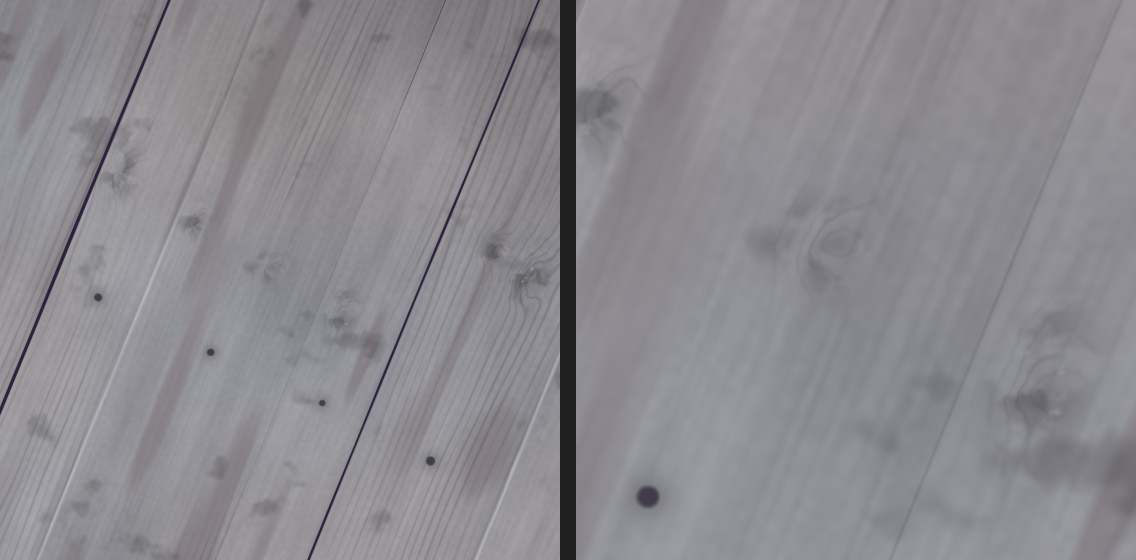
Left: the whole. Right: its middle third, enlarged.
Write a WebGL 1 fragment shader that draws this texture.

```glsl
precision highp float;
uniform vec2 u_resolution;

const vec2 GRAIN_DIR = vec2(0.379, 0.925);
// Seam positions are measured across the boards
const float GAP_START = -0.100;
const float GAP_PERIOD = 0.610;
const float GAP_WIDTH = 0.0046;
const float PALE_START = 0.062;
const float PALE_PERIOD = 0.725;
const float PALE_WIDTH = 0.0045;
const float FAINT_SEAM = 0.356;
const float RING_DENSITY = 72.0;
const float RING_WARP = 5.0;
const float RING_DEPTH = 0.13;
const vec2 NAIL_START = vec2(0.178, 0.473);
const vec2 NAIL_STEP = vec2(0.198, -0.099);
const vec2 KNOT_START = vec2(0.222, 0.690);
const vec2 KNOT_STEP = vec2(0.130, -0.085);
const vec2 SIDE_KNOT_START = vec2(0.885, 0.550);
const vec2 SIDE_KNOT_STEP = vec2(0.060, -0.043);
const vec3 WOOD_DARK = vec3(0.455, 0.450, 0.475);
const vec3 WOOD_LIGHT = vec3(0.665, 0.662, 0.685);
const vec3 HEARTWOOD = vec3(0.455, 0.410, 0.430);
const vec3 GAP_COLOR = vec3(0.150, 0.110, 0.220);
const vec3 NAIL_COLOR = vec3(0.230, 0.205, 0.270);
const vec3 PALE_COLOR = vec3(0.740, 0.745, 0.785);

float hash(vec2 p) {
  return fract(sin(dot(p, vec2(127.1, 311.7))) * 43758.5453);
}

float noise(vec2 p) {
  vec2 i = floor(p), f = fract(p);
  f = f * f * (3.0 - 2.0 * f);
  return mix(mix(hash(i), hash(i + vec2(1.0, 0.0)), f.x),
             mix(hash(i + vec2(0.0, 1.0)), hash(i + 1.0), f.x), f.y);
}

float fbm(vec2 p) {
  float sum = 0.0, gain = 0.53;
  for (int i = 0; i < 4; i++) {
    sum += gain * noise(p);
    p = p * 2.03 + 17.3;
    gain *= 0.5;
  }
  return sum;
}

vec2 toBoard(vec2 p) {
  return vec2(p.x * GRAIN_DIR.y - p.y * GRAIN_DIR.x, dot(p, GRAIN_DIR));
}

// Signed distance to the nearest seam of a repeating set
float seam(float x, float start, float period) {
  return mod(x - start + 0.5 * period, period) - 0.5 * period;
}

float stroke(float d, float width, float soft) {
  return 1.0 - smoothstep(0.5 * width - soft, 0.5 * width + soft, abs(d));
}

void main() {
  vec2 p = gl_FragCoord.xy / u_resolution;
  float soft = max(0.0013, 0.75 / u_resolution.y);
  vec2 q = toBoard(p);
  q.x += 0.003 * (noise(vec2(q.y * 3.0, 4.0)) - 0.5);

  float board = floor((q.x - GAP_START) / GAP_PERIOD) * 2.0
              + floor((q.x - PALE_START) / PALE_PERIOD) * 3.0
              + step(FAINT_SEAM, q.x);
  vec2 g = q + board * vec2(3.7, 9.1);

  // Knots bend the rings around them
  float bump = 0.0, smudge = 0.0, fleck = 0.0;
  float rough = fbm(p * 38.0);
  for (int i = 0; i < 6; i++) {
    float k = float(i);
    vec2 center = i < 4 ? KNOT_START + KNOT_STEP * k
                        : SIDE_KNOT_START + SIDE_KNOT_STEP * (k - 4.0);
    vec2 d = (q - toBoard(center)) * vec2(1.0, 0.65);
    d += 0.022 * (vec2(rough, fbm(p * 31.0 + 50.0)) - 0.5);
    float size = mix(0.018, 0.030, hash(vec2(k, 5.0)));
    float fall = exp(-dot(d, d) / (size * size));
    bump += 3.2 * fall;
    smudge += fall * smoothstep(0.42, 0.68, rough) + 0.45 * fall * fall * fall;
    fleck += fall * smoothstep(0.62, 0.78, fbm(p * 60.0 + k));
  }

  // Growth rings and fine fibres
  float field = g.x * RING_DENSITY + RING_WARP * noise(g * vec2(5.0, 1.3))
              + 0.7 * noise(g * vec2(22.0, 7.0)) + bump;
  float line = smoothstep(0.22, 0.5, abs(fract(field) - 0.5));
  line *= 0.25 + 0.75 * hash(vec2(floor(field + 0.5), board));
  float patches = smoothstep(0.35, 0.72, noise(g * vec2(9.0, 1.8) + 3.0));
  float rings = line * (0.16 + 0.84 * max(patches, min(bump * 0.3, 0.7)));
  float fibre = noise(g * vec2(230.0, 10.0)) - 0.5;
  float streak = fbm(g * vec2(26.0, 2.2)) - 0.5;

  // Broad light, board tone and stains
  float tone = 0.64 + 0.16 * (hash(vec2(board, 2.0)) - 0.5);
  tone -= 0.30 * smoothstep(0.55, 1.15, p.y) + 0.16 * smoothstep(0.62, 1.0, p.x);
  tone += 0.14 * (1.0 - smoothstep(0.0, 0.45, length(p - vec2(0.05, 0.15))));
  tone += 0.45 * (fbm(p * 4.0 + 8.0) - 0.5) + 0.40 * streak + 0.13 * fibre;
  tone += 0.10 * (noise(p * 150.0) - 0.5);
  vec3 color = mix(WOOD_DARK, WOOD_LIGHT, clamp(tone, -0.15, 1.15));
  color += vec3(0.012, 0.002, -0.012) * (noise(p * 2.5 + 31.0) * 2.0 - 0.8);
  float heart = smoothstep(0.66, 0.84, noise(g * vec2(24.0, 3.2) + 12.0));
  color = mix(color, HEARTWOOD, 0.42 * heart);
  color *= 1.0 - RING_DEPTH * rings;
  float stain = smoothstep(0.66, 0.82, fbm(p * 13.0 + 70.0));
  color *= 1.0 - 0.16 * stain - 0.24 * min(smudge, 1.0);
  color = mix(color, PALE_COLOR, 0.45 * min(fleck, 1.0));

  // Nail row
  for (int i = 0; i < 4; i++) {
    float k = float(i);
    vec2 jitter = vec2(hash(vec2(k, 1.0)), hash(vec2(k, 2.0))) - 0.5;
    vec2 d = p - NAIL_START - NAIL_STEP * k - 0.012 * jitter;
    float radius = mix(0.0045, 0.0085, hash(vec2(k, 8.0)));
    float r = length(d) + 0.005 * (rough - 0.5);
    color *= 1.0 - 0.18 * exp(-r * r / (5.0 * radius * radius));
    color = mix(color, NAIL_COLOR, 0.9 * (1.0 - smoothstep(radius - 0.003, radius + soft, r)));
  }

  // Worn pale seams, strongest toward the bottom
  float pale = seam(q.x, PALE_START, PALE_PERIOD);
  float wear = mix(1.0, 0.25, smoothstep(0.50, 0.68, p.y));
  wear *= 0.45 + 0.55 * noise(vec2(q.y * 22.0, board));
  color = mix(color, PALE_COLOR, wear * stroke(pale, PALE_WIDTH, 0.002 + soft));
  color *= 1.0 - 0.10 * stroke(pale + 0.005, 0.002, 0.002 + soft);
  float faint = stroke(q.x - FAINT_SEAM, 0.0015, soft);
  color *= 1.0 - faint * mix(0.10, 0.38, smoothstep(0.7, 0.9, p.y));

  // Open gaps with a lighter rim
  float gap = seam(q.x, GAP_START, GAP_PERIOD);
  float width = GAP_WIDTH * (0.75 + 0.5 * noise(vec2(q.y * 7.0, board)))
              * mix(1.15, 0.85, smoothstep(0.1, 0.4, q.x));
  color += 0.035 * stroke(gap - 0.006, 0.004, 0.003);
  color *= 1.0 - 0.12 * exp(-abs(gap) / 0.006);
  color = mix(color, GAP_COLOR, 0.95 * stroke(gap, width, soft));

  gl_FragColor = vec4(color, 1.0);
}
```
